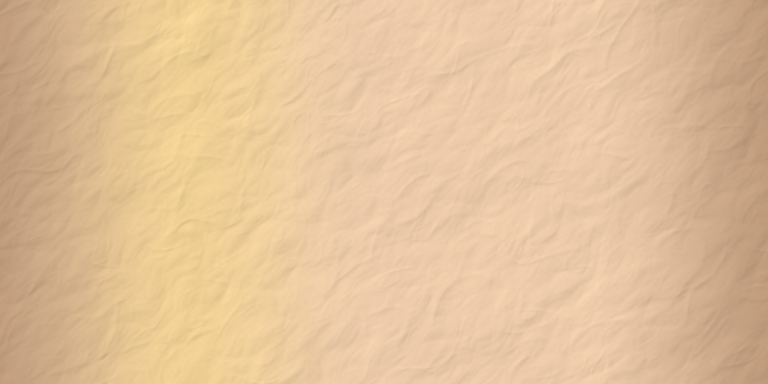
This texture is drawn by a Shadertoy shader. Its source:

```glsl
// Crumpled kraft paper under a soft horizontal sheen of tan, gold and peach.
// Creases are broken zero lines of stretched gradient noise, raised into a
// height field and lit from the upper left by a directional slope.

vec2 hashGradient(vec2 cell) {
    vec3 h = fract(vec3(cell.xyx) * vec3(0.1031, 0.1030, 0.0973));
    h += dot(h, h.yzx + 33.33);
    float angle = 6.2832 * fract((h.x + h.y) * h.z);
    return vec2(cos(angle), sin(angle));
}

float gradientNoise(vec2 p) {
    vec2 i = floor(p), f = fract(p);
    vec2 u = f * f * f * (f * (f * 6.0 - 15.0) + 10.0);
    vec2 e = vec2(0.0, 1.0);
    float low = mix(dot(hashGradient(i), f),
                    dot(hashGradient(i + e.yx), f - e.yx), u.x);
    float high = mix(dot(hashGradient(i + e.xy), f - e.xy),
                     dot(hashGradient(i + e.yy), f - e.yy), u.x);
    return mix(low, high, u.y);
}

vec2 rotate(vec2 p, float angle) {
    float c = cos(angle), s = sin(angle);
    return vec2(c * p.x + s * p.y, c * p.y - s * p.x);
}

// Sharp folds over gentle facets, mostly rising to the right
float paperHeight(vec2 p) {
    p += 0.022 * vec2(gradientNoise(p * 9.0), gradientNoise(p * 9.0 + 41.0));
    float height = 0.0;
    float frequency = 6.5;
    for (int i = 0; i < 5; i++) {
        float k = float(i);
        float angle = 0.68 + 0.38 * sin(k * 2.3);
        vec2 q = rotate(p, angle) * frequency * vec2(0.5, 1.0) + k * 17.3;
        float n = gradientNoise(q);
        float distanceToFold = sqrt(n * n + 0.0008);
        float broken = smoothstep(-0.12, 0.3, gradientNoise(q * 0.8 + 70.0));
        float fold = 0.17 * exp(-8.0 * distanceToFold) * broken;
        height += (fold + 0.28 * distanceToFold) / frequency;
        frequency *= 1.5;
    }
    return height;
}

// Tan at both sides, gold left of centre, peach elsewhere
vec3 sheen(float x) {
    vec3 tan_ = vec3(0.735, 0.595, 0.473);
    vec3 gold = vec3(0.940, 0.815, 0.580);
    vec3 peach = vec3(0.928, 0.795, 0.665);
    float goldAmount = smoothstep(-0.05, 0.24, x) * (1.0 - smoothstep(0.25, 0.48, x));
    float lit = smoothstep(-0.05, 0.24, x) * (1.0 - smoothstep(0.76, 1.04, x));
    return mix(tan_, mix(peach, gold, goldAmount), lit);
}

void mainImage(out vec4 fragColor, in vec2 fragCoord) {
    vec2 p = fragCoord / iResolution.y;

    // Slope along the light direction
    vec2 toLight = 0.003 * normalize(vec2(-0.65, 0.76));
    float slope = (paperHeight(p - toLight) - paperHeight(p + toLight)) / 0.006;
    float shade = slope * (slope < 0.0 ? 0.062 : 0.038);
    shade = clamp(shade, -0.20, 0.07);

    // Broad unevenness and fine fibre
    shade += 0.018 * gradientNoise(p * 5.0 + 11.0);
    shade += 0.012 * gradientNoise(p * 95.0);

    vec3 color = sheen(fragCoord.x / iResolution.x) * (1.0 + shade * vec3(0.95, 1.0, 1.08));
    fragColor = vec4(color, 1.0);
}
```
